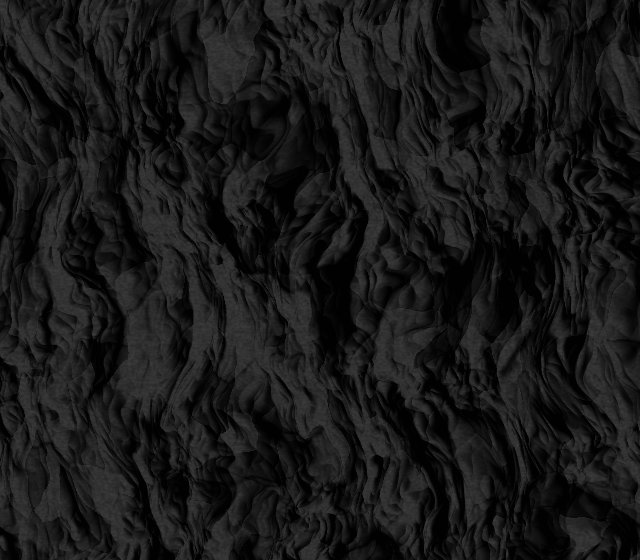
Reproduce this texture procedurally as a Shadertoy shader.

```glsl
// Black crumpled paper with upright folds, sharp creases and deep shadowed crevices.

const float PAPER_BRIGHTNESS = 0.195;
const vec2 LIGHT_STEP = vec2(0.022, 0.011);

vec2 hash2(vec2 p) {
    vec3 q = fract(p.xyx * vec3(0.1031, 0.1030, 0.0973));
    q += dot(q, q.yzx + 33.33);
    return fract((q.xx + q.yz) * q.zy);
}

vec2 latticeGradient(vec2 cell) {
    float angle = 6.2832 * hash2(cell + 71.0).x;
    return vec2(cos(angle), sin(angle));
}

float gradientNoise(vec2 p) {
    vec2 i = floor(p), f = p - i;
    vec2 u = f * f * f * (f * (f * 6.0 - 15.0) + 10.0);
    vec2 x = vec2(1.0, 0.0), y = vec2(0.0, 1.0);
    float a = dot(latticeGradient(i), f);
    float b = dot(latticeGradient(i + x), f - x);
    float c = dot(latticeGradient(i + y), f - y);
    float d = dot(latticeGradient(i + 1.0), f - 1.0);
    return mix(mix(a, b, u.x), mix(c, d, u.x), u.y);
}

// Slope toward the light of a surface with round ridges and sharp valleys
float foldSlope(vec2 p) {
    float ahead = abs(gradientNoise(p + LIGHT_STEP));
    float behind = abs(gradientNoise(p - LIGHT_STEP));
    return (ahead - behind) / (2.0 * length(LIGHT_STEP));
}

// Darkness along the valley floor of the same surface
float crevice(vec2 p, float width) {
    return 1.0 - smoothstep(0.0, width, abs(gradientNoise(p)));
}

// Flat tilted polygons: x = tilt toward the light, y = crease between neighbours
vec2 facets(vec2 p, float softness) {
    vec2 home = floor(p);
    float nearest = 9.0, second = 9.0, tilt = 0.0, otherTilt = 0.0;
    for (int y = -1; y <= 1; y++)
    for (int x = -1; x <= 1; x++) {
        vec2 cell = home + vec2(x, y);
        vec2 toPoint = cell + hash2(cell) - p;
        float d = length(toPoint);
        float t = 2.0 * hash2(cell + 37.0).y - 1.0 + 0.7 * toPoint.x;
        if (d < nearest) {
            second = nearest; otherTilt = tilt;
            nearest = d; tilt = t;
        } else if (d < second) {
            second = d; otherTilt = t;
        }
    }
    float gap = second - nearest;
    float blended = mix(otherTilt, tilt, smoothstep(-softness, softness, gap));
    return vec2(blended, 1.0 - smoothstep(0.0, softness, gap));
}

// Bends the straight lattices into wandering folds
vec2 warp(vec2 p, vec2 frequency, float amount) {
    vec2 q = p * frequency;
    return p + amount * vec2(gradientNoise(q + 5.3), gradientNoise(q + 41.7));
}

float paperSlope(vec2 p) {
    vec2 bent = warp(p, vec2(4.0, 3.5), 0.085);
    vec2 jagged = warp(bent, vec2(15.0, 12.0), 0.022);
    vec2 crumpled = warp(jagged, vec2(38.0, 30.0), 0.009);

    // Upright folds with crevices that open and close
    vec2 uprightFold = crumpled * vec2(11.0, 3.7) + 13.0;
    float opening = 0.5 + 1.1 * gradientNoise(bent * vec2(8.0, 5.0) + 60.0);
    float slope = 0.62 * foldSlope(uprightFold);
    slope -= 1.1 * opening * crevice(uprightFold, 0.11);

    // Facets of three sizes, the larger ones edged with dark creases
    vec2 broad = facets(crumpled * vec2(12.0, 5.5) + 23.0, 0.06);
    vec2 medium = facets(crumpled * vec2(23.0, 13.0) + 90.0, 0.08);
    vec2 small = facets(crumpled * vec2(44.0, 27.0) + 170.0, 0.12);
    slope += 0.5 * broad.x - 0.5 * broad.y;
    slope += 0.45 * medium.x + 0.4 * medium.y * sign(medium.x);

    // Fine wrinkles gathered in patches
    float patches = smoothstep(-0.3, 0.25, gradientNoise(bent * vec2(8.0, 6.0) + 150.0));
    slope += mix(0.15, 0.42, patches) * small.x;
    slope += mix(0.3, 0.72, patches) * foldSlope(crumpled * vec2(25.0, 13.0) + 31.0);
    slope += mix(0.2, 0.6, patches) * foldSlope(crumpled * vec2(52.0, 33.0) + 57.0);

    // Broad rise and fall of the sheet
    return slope + 0.2 * gradientNoise(p * 2.3 + 8.0);
}

float fibre(vec2 p) {
    return 0.24 * gradientNoise(p * vec2(150.0, 210.0))
         + 0.14 * gradientNoise(p * vec2(45.0, 90.0) + 19.0);
}

void mainImage(out vec4 fragColor, in vec2 fragCoord) {
    vec2 p = fragCoord / iResolution.y;
    float light = smoothstep(-1.05, 1.45, paperSlope(p) + 0.3);
    float shade = PAPER_BRIGHTNESS * light * (1.0 + fibre(p));
    fragColor = vec4(vec3(shade + 0.002), 1.0);
}
```
